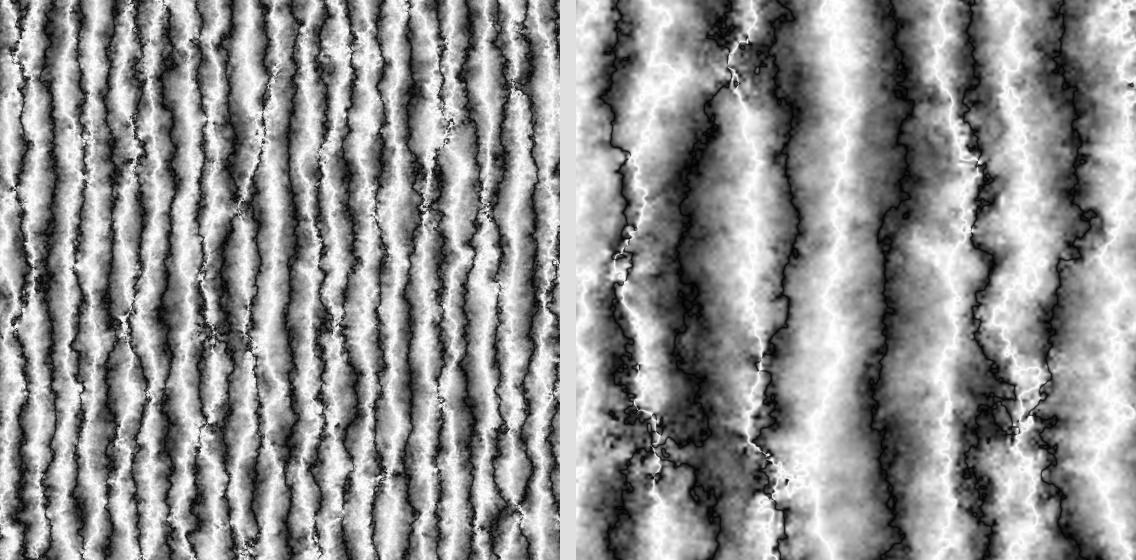
Left: the whole. Right: its middle third, enlarged.
Reproduce this texture procedurally as a WebGL 1 fragment shader.

```glsl
precision highp float;

uniform vec2 u_resolution;

const float PI = 3.14159265;
const float BANDS = 9.37;         // band pairs across the canvas
const float BAND_OFFSET = 0.854;  // shift of the first smooth dark line
const float BIAS = 0.22;          // how much rougher every second dark line is
const float ROUGHNESS = 1.25;     // strength of the jagged distortion
const float GRAIN_SCALE = 13.0;   // coarsest grain cells across
const float GRAIN_GAIN = 0.76;    // strength of each finer octave
const vec2 WANDER_SCALE = vec2(5.0, 7.0);
const float WANDER = 0.16;        // sideways drift, in band pairs
const float TONE_GAMMA = 0.76;
const vec3 DARK = vec3(0.0);
const vec3 LIGHT = vec3(1.0);
const int OCTAVES = 6;
const int SAMPLES = 2;            // antialiasing samples per axis

vec2 hash22(vec2 p) {
  vec3 q = fract(p.xyx * vec3(0.1031, 0.1030, 0.0973));
  q += dot(q, q.yzx + 33.33);
  return fract((q.xx + q.yz) * q.zy);
}

// Two independent value noises, centred on zero
vec2 noise2(vec2 p) {
  vec2 cell = floor(p);
  vec2 f = fract(p);
  f = f * f * (3.0 - 2.0 * f);
  vec2 low = mix(hash22(cell), hash22(cell + vec2(1.0, 0.0)), f.x);
  vec2 high = mix(hash22(cell + vec2(0.0, 1.0)), hash22(cell + 1.0), f.x);
  return mix(low, high, f.y) - 0.5;
}

vec2 fractalNoise(vec2 p) {
  vec2 sum = vec2(0.0);
  float amplitude = 1.0;
  for (int i = 0; i < OCTAVES; i++) {
    sum += amplitude * noise2(p);
    p = mat2(1.6, 1.2, -1.2, 1.6) * p + 17.3;
    amplitude *= GRAIN_GAIN;
  }
  return sum;
}

// Phase of a noisy rotating vector: smooth at angle 0, torn near angle PI
float bandTone(vec2 uv) {
  float drift = WANDER * noise2(uv * WANDER_SCALE + 41.0).x;
  float angle = 2.0 * PI * (uv.x * BANDS - BAND_OFFSET + drift);
  vec2 wave = vec2(cos(angle) + BIAS, sin(angle));
  wave += ROUGHNESS * fractalNoise(uv * GRAIN_SCALE + 7.0);
  float phase = abs(atan(wave.y, wave.x)) / PI;

  // Dark at both ends of the half turn, a bright crease between
  float tone = 1.0 - abs(2.0 * phase - 1.0);
  return pow(max(tone, 0.0), TONE_GAMMA);
}

void main() {
  float tone = 0.0;
  for (int j = 0; j < SAMPLES; j++) {
    for (int i = 0; i < SAMPLES; i++) {
      vec2 jitter = (vec2(float(i), float(j)) + 0.5) / float(SAMPLES) - 0.5;
      tone += bandTone((gl_FragCoord.xy + jitter) / u_resolution);
    }
  }
  tone /= float(SAMPLES * SAMPLES);
  gl_FragColor = vec4(mix(DARK, LIGHT, tone), 1.0);
}
```
